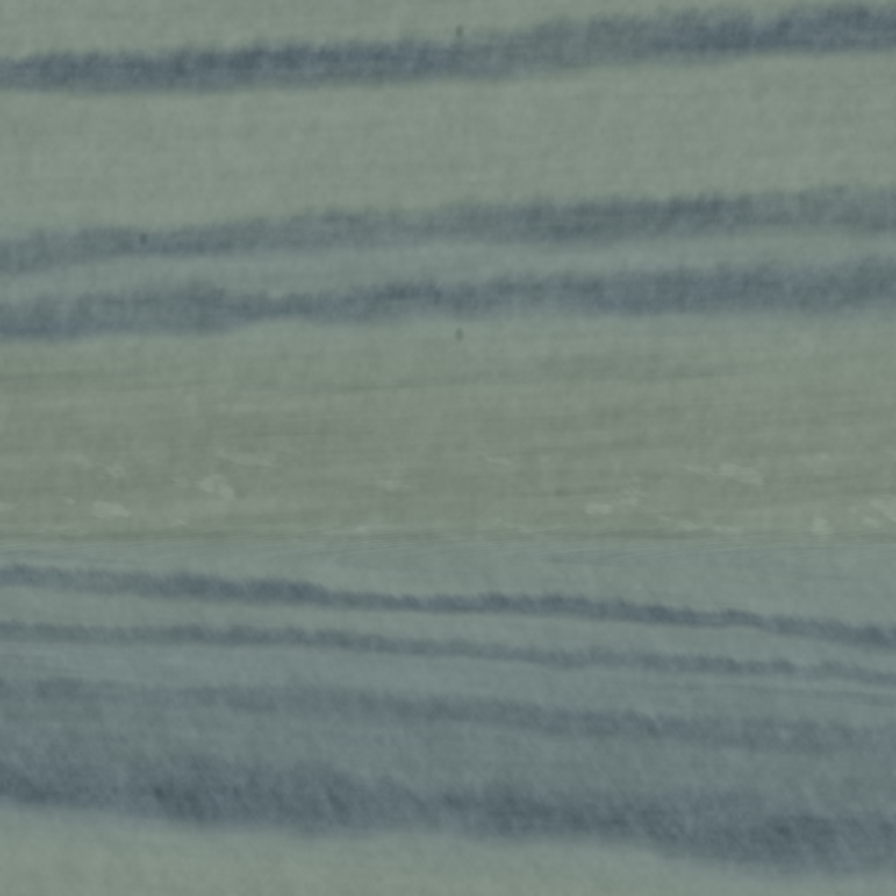
This texture is drawn by a WebGL 2 fragment shader. Its source:

```glsl
#version 300 es
precision highp float;
// Weathered pale grey-green wood boards with soft slate-blue grain bands.
uniform vec2 u_resolution;
out vec4 fragColor;

const vec3 PALE = vec3(0.502, 0.557, 0.514);
const vec3 OLIVE = vec3(0.480, 0.526, 0.474);
const vec3 MIST = vec3(0.456, 0.520, 0.514);
const vec3 SLATE = vec3(0.343, 0.402, 0.424);
const float SEAM = 0.403;
const int BANDS = 8;

// Each band: height at left, height at right, half width, strength.
const vec4 BAND[BANDS] = vec4[](
    vec4(0.912, 0.972, 0.027, 0.92),
    vec4(0.718, 0.766, 0.024, 0.66),
    vec4(0.640, 0.688, 0.025, 0.74),
    vec4(0.352, 0.285, 0.013, 0.72),
    vec4(0.295, 0.242, 0.011, 0.54),
    vec4(0.232, 0.170, 0.016, 0.48),
    vec4(0.182, 0.128, 0.058, 0.34),
    vec4(0.122, 0.056, 0.035, 0.84));

float hash(vec2 p) {
    p = fract(p * vec2(0.1031, 0.1137));
    p += dot(p, p.yx + 33.33);
    return fract((p.x + p.y) * p.x * 17.0);
}

float noise(vec2 p) {
    vec2 i = floor(p), f = fract(p);
    f = f * f * (3.0 - 2.0 * f);
    float low = mix(hash(i), hash(i + vec2(1.0, 0.0)), f.x);
    float high = mix(hash(i + vec2(0.0, 1.0)), hash(i + vec2(1.0, 1.0)), f.x);
    return mix(low, high, f.y);
}

// Fractal noise centred on zero.
float fbm(vec2 p) {
    float sum = 0.0, weight = 0.5;
    for (int i = 0; i < 4; i++) {
        sum += weight * (noise(p) - 0.5);
        p = p * 2.03 + 17.3;
        weight *= 0.5;
    }
    return sum;
}

// Short fibres crossing the grain at a slant.
float fibres(vec2 uv, float lean) {
    return fbm(vec2(uv.x * 62.0 - uv.y * lean, uv.y * 38.0 + uv.x * 14.0) + 40.0);
}

// Coverage of one wandering band, widening rightward on the upper board.
float grainBand(vec2 uv, vec4 band, float seed, float fray) {
    bool falling = band.y < band.x;
    float bend = falling ? mix(uv.x, uv.x * uv.x, 0.5) : uv.x;
    float wave = 0.028 * fbm(vec2(uv.x * 4.0 + seed * 7.1, seed * 3.7));
    wave += 0.010 * fbm(vec2(uv.x * 13.0, seed * 5.9));
    float centre = mix(band.x, band.y, bend) + wave;
    float taper = falling ? 1.0 : mix(0.75, 1.15, uv.x);
    float width = band.z * taper * (1.0 + 1.3 * fbm(vec2(uv.x * 6.0, seed * 11.3)));
    float d = abs(uv.y - centre + fray * 0.009) / width;
    float fade = 0.95 + 1.1 * fbm(vec2(uv.x * 7.0 + seed * 5.3, uv.y * 46.0));
    return band.w * fade * (1.0 - smoothstep(0.3, 1.4, d));
}

// Small soft pores scattered on a jittered grid.
float pores(vec2 uv, float cells) {
    vec2 p = uv * cells, cell = floor(p);
    vec2 centre = 0.25 + 0.5 * vec2(hash(cell + 3.1), hash(cell + 8.7));
    float d = length((fract(p) - centre) * vec2(1.2, 0.8));
    return step(0.97, hash(cell + 21.0)) * (1.0 - smoothstep(0.01, 0.08, d));
}

void main() {
    vec2 uv = gl_FragCoord.xy / u_resolution;
    float below = 1.0 - smoothstep(SEAM - 0.03, SEAM + 0.012, uv.y);
    float fibre = fibres(uv, mix(24.0, -26.0, below));

    // Broad tints: olive above the seam, misty blue below it
    float drift = 0.08 * fbm(uv * vec2(2.0, 6.0));
    float h = uv.y + drift;
    float olive = smoothstep(0.36, 0.46, h) * (1.0 - smoothstep(0.54, 0.64, h));
    float mist = smoothstep(0.03, 0.12, h + uv.x * 0.05);
    mist *= below * mix(1.0, 0.45, smoothstep(0.22, 0.36, h));
    float haze = smoothstep(0.60, 0.67, h) * (1.0 - smoothstep(0.71, 0.78, h));
    vec3 colour = mix(PALE, OLIVE, 0.85 * olive);
    colour = mix(colour, MIST, max(mist, 0.55 * haze));

    // Dark bands and thin stray streaks, layered so that overlaps stay soft
    float along = uv.y + mix(-0.05, 0.07, below) * uv.x;
    float stray = smoothstep(0.04, 0.28, fbm(vec2(uv.x * 2.8 + 9.0, along * 42.0)));
    float clear = 1.0 - stray * mix(0.08, 0.30, max(below * mist, 0.6 * olive));
    for (int i = 0; i < BANDS; i++) {
        clear *= 1.0 - clamp(grainBand(uv, BAND[i], float(i) + 1.0, fibre), 0.0, 1.0);
    }
    float dark = 1.0 - clear;
    vec3 stain = mix(SLATE, OLIVE * 0.78, olive * 0.8);
    colour = mix(colour, stain, dark);

    // Long faint grain, following the slope of each board
    float grain = fbm(vec2(uv.x * 4.5, along * 62.0));
    colour += grain * mix(0.045, 0.085, olive);

    // Fibres, fine mottling and pale flecks above the seam
    colour += fibre * mix(0.040, 0.105, dark);
    colour += mix(0.038, 0.075, dark) * fbm(uv * vec2(125.0, 110.0));
    float flecked = smoothstep(0.38, 0.42, uv.y) * (1.0 - smoothstep(0.47, 0.52, uv.y));
    float fleck = smoothstep(0.08, 0.30, fbm(uv * vec2(24.0, 46.0) + vec2(5.0, uv.x * 9.0)));
    colour += 0.050 * fleck * flecked;

    // Soft broken board seam and pores
    float seamY = SEAM + 0.010 * fbm(vec2(uv.x * 5.0, 2.0));
    float seam = 1.0 - smoothstep(0.0, 0.011, abs(uv.y - seamY));
    colour -= 0.042 * seam * clamp(0.7 + 2.5 * fbm(vec2(uv.x * 8.0, 6.0)), 0.0, 1.2);
    colour -= 0.07 * pores(uv, 9.0);

    fragColor = vec4(clamp(colour, 0.0, 1.0), 1.0);
}
```
